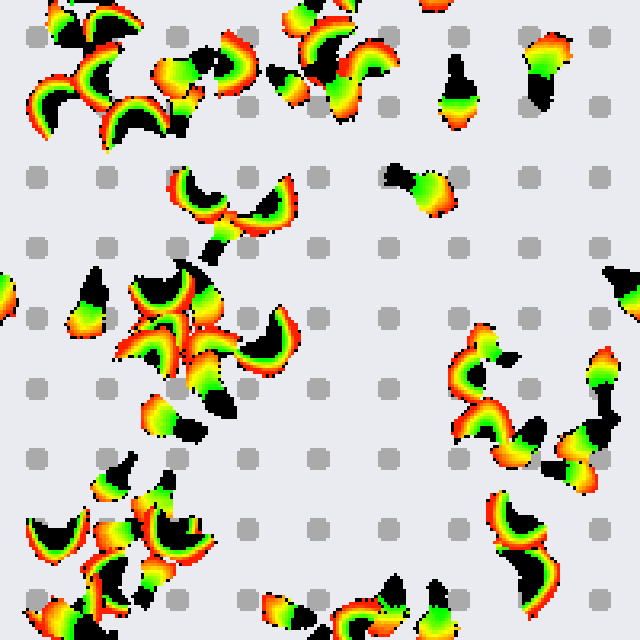
Write a WebGL 2 fragment shader that draws this pattern.

```glsl
#version 300 es
precision highp float;

#define GRID 200.0
#define DOT_PITCH 22.0
#define DOT_RADIUS 3.65
#define COLUMNS 5
#define ROWS 4
#define MAX_MEMBERS 7.0
#define CHAIN_STEP 0.074
#define BODY_RADIUS 0.028
#define TAIL_SHARE 0.42
#define WOBBLE 0.0035

uniform vec2 u_resolution;
out vec4 fragColor;

const vec3 PAPER = vec3(0.918, 0.920, 0.940);
const vec3 DOT_GREY = vec3(0.667);
const float TAU = 6.2831853;

vec3 hash3(float n) {
  return fract(sin(n * vec3(12.9898, 78.233, 37.719) + 1.7) * 43758.545);
}

// Shortest offset on a canvas whose opposite sides join
vec2 wrapOffset(vec2 d) {
  return fract(d + 0.5) - 0.5;
}

// Red at the front, through yellow to green, then spent black
vec3 ageColour(float age) {
  float a = clamp(age, 0.06, 1.0);
  vec3 ramp = vec3(min(2.0 - 2.0 * a, 1.0), min(2.0 * a, 1.0), 0.0);
  return age > 1.06 ? vec3(0.0) : ramp;
}

// Returns depth inside the body (x) and age behind its front (y)
vec2 body(vec2 q, float seed) {
  vec3 shape = hash3(seed + 0.31);
  vec3 kind = hash3(seed + 0.67);
  float radius = BODY_RADIUS * mix(0.85, 1.15, shape.x);
  float halfLength = mix(0.019, 0.036, shape.y);
  bool tailed = kind.x < TAIL_SHARE;

  q.y += mix(3.0, 15.0, shape.z) * q.x * q.x * (tailed ? 0.3 : 1.0);
  float waves = sin(q.x * 95.0 + kind.y * TAU) + 0.6 * sin(q.y * 170.0 + q.x * 80.0 + kind.z * TAU);

  float width = radius;
  float age;
  if (tailed) {
    halfLength *= 1.2;
    width *= mix(0.45, 1.0, smoothstep(-halfLength, halfLength, q.x));
    float side = q.y / radius;
    age = (halfLength + radius - q.x) / (radius * mix(1.4, 2.2, kind.y)) - 0.3 * side * side;
  } else {
    vec2 front = vec2(q.x / (halfLength + radius), (q.y + radius) / (2.0 * radius));
    age = (1.0 - length(front)) * mix(1.3, 3.3, kind.y);
  }
  float depth = width - length(vec2(max(abs(q.x) - halfLength, 0.0), q.y));
  return vec2(depth + WOBBLE * waves, age + 0.06 * waves);
}

// Regular grey dots, a few with a dark speck
vec3 dottedPaper(vec2 cell) {
  vec2 origin = vec2(11.0, 12.0);
  vec2 index = floor((cell - origin) / DOT_PITCH + 0.5);
  vec2 offset = cell - origin - index * DOT_PITCH;
  vec3 chance = hash3(index.x + index.y * 17.0 + 5.0);
  vec3 colour = length(offset) < DOT_RADIUS ? DOT_GREY : PAPER;
  return chance.x < 0.03 && length(offset - 1.0) < 1.1 ? vec3(0.0) : colour;
}

void main() {
  // Snap to coarse square cells
  vec2 cell = floor(gl_FragCoord.xy / u_resolution * GRID);
  vec2 p = (cell + 0.5) / GRID;
  vec3 grain = hash3(cell.x + cell.y * GRID);
  vec3 colour = dottedPaper(cell);

  // Wandering chains of bodies, one chain per jittered anchor
  for (int i = 0; i < COLUMNS * ROWS; i++) {
    vec3 start = hash3(float(i) + 3.0);
    vec2 slot = vec2(i % COLUMNS, i / COLUMNS);
    vec2 centre = (slot + start.xy) / vec2(COLUMNS, ROWS);
    float heading = start.x * 40.0;
    int members = 1 + int(MAX_MEMBERS * start.z * start.z);

    for (int j = 0; j < members; j++) {
      float seed = float(i) * 9.0 + float(j) + 41.0;
      vec3 turn = hash3(seed);
      vec2 d = wrapOffset(p - centre);
      if (dot(d, d) < 0.012) {
        float angle = turn.x * TAU;
        vec2 axis = vec2(cos(angle), sin(angle));
        vec2 q = vec2(dot(d, axis), dot(d, vec2(-axis.y, axis.x)));
        vec2 hit = body(q, seed);
        float depth = hit.x + (grain.x - 0.5) * 0.7 / GRID;
        if (depth > 0.0) {
          // Broken dark rim, one cell wide
          bool rim = depth < 0.6 / GRID && grain.y < 0.6;
          colour = rim ? vec3(0.0) : ageColour(hit.y + (grain.z - 0.5) * 0.06);
        }
      }
      heading += (turn.y - 0.5) * 3.6;
      centre += CHAIN_STEP * vec2(cos(heading), sin(heading));
    }
  }
  fragColor = vec4(colour, 1.0);
}
```
